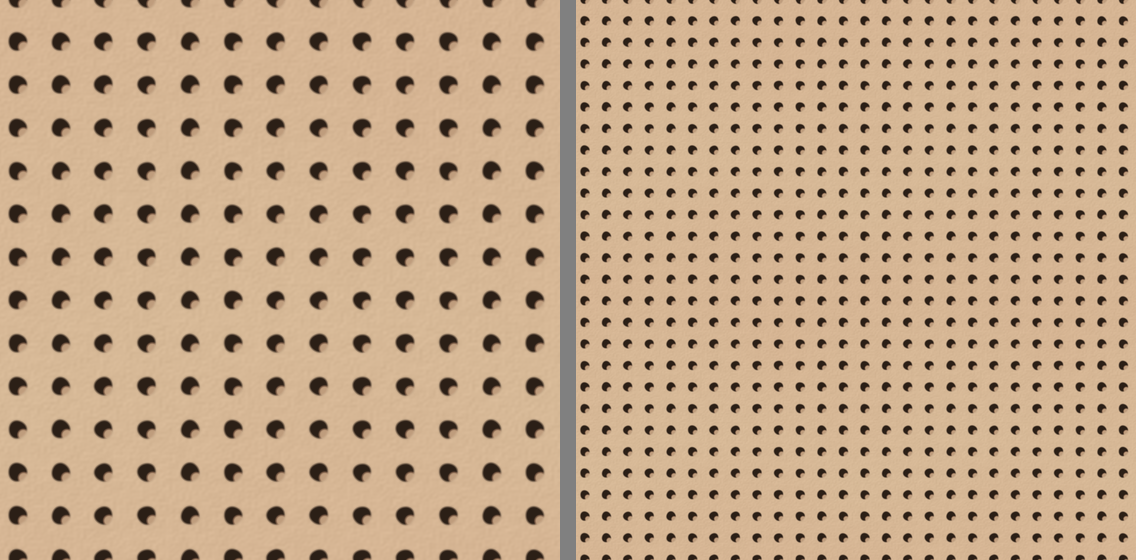
Left: one tile. Right: repeated 2 by 2.
Give the GLSL for this pattern, as a WebGL 1 fragment shader.

```glsl
precision highp float;
// Tan pegboard: a 13 by 13 grid of round drilled holes in a finely grained sheet.
// Each hole is a soft disc, dark at the upper left, with its lower right wall lit.
// All noise lattices wrap at the canvas edge, so the sheet tiles.

uniform vec2 u_resolution;

const float HOLES = 13.0;
const vec2 GRID_OFFSET = vec2(0.406, 0.035);
const float HOLE_RADIUS = 0.208;

const vec3 BOARD_WARM = vec3(0.838, 0.706, 0.575);
const vec3 BOARD_PALE = vec3(0.842, 0.727, 0.592);
const vec3 HOLE_DARK = vec3(0.17, 0.12, 0.085);
const vec3 WALL_SHADE = vec3(0.45, 0.33, 0.25);
const vec3 WALL_LIT = vec3(0.75, 0.615, 0.49);

float hash(vec2 p) {
  vec3 q = fract(p.xyx * vec3(0.1031, 0.1030, 0.0973));
  q += dot(q, q.yzx + 33.33);
  return fract((q.x + q.y) * q.z);
}

// Value noise over the unit square, repeating after a whole number of cells
float wrapNoise(vec2 uv, vec2 cells, float seed) {
  vec2 p = uv * cells;
  vec2 i = floor(p);
  vec2 f = fract(p);
  f = f * f * (3.0 - 2.0 * f);
  vec2 a = mod(i, cells) + seed;
  vec2 b = mod(i + 1.0, cells) + seed;
  return mix(mix(hash(a), hash(vec2(b.x, a.y)), f.x),
             mix(hash(vec2(a.x, b.y)), hash(b), f.x), f.y);
}

// Fine relief, lit from the upper left, plus faint mottling
float grain(vec2 uv) {
  vec2 cells = vec2(170.0, 190.0);
  vec2 lightStep = vec2(-0.6, 0.6) / cells;
  float relief = wrapNoise(uv, cells, 7.0) - wrapNoise(uv + lightStep, cells, 7.0);
  float mottle = wrapNoise(uv, vec2(52.0, 70.0), 31.0) - 0.5;
  return 0.022 * relief + 0.012 * mottle;
}

vec3 boardColor(vec2 uv) {
  float tone = 0.5 - 0.3 * cos(6.2831853 * (uv.y - 0.9));
  tone += 0.5 * (wrapNoise(uv, vec2(4.0), 53.0) - 0.5);
  return mix(BOARD_WARM, BOARD_PALE, clamp(tone, 0.0, 1.0)) + grain(uv);
}

// Hole interior: a soft patch of lit wall at the lower right
vec3 holeColor(vec2 p, float wear) {
  vec2 patchCenter = vec2(0.135, -0.125) + 0.012 * vec2(wear, -wear);
  float d = length(p - patchCenter);
  float lit = 1.0 - smoothstep(0.075, 0.175, d);
  vec3 color = mix(HOLE_DARK, WALL_SHADE, smoothstep(0.0, 0.5, lit));
  return mix(color, WALL_LIT, smoothstep(0.35, 1.0, lit));
}

void main() {
  vec2 uv = gl_FragCoord.xy / u_resolution;
  float pixel = HOLES / min(u_resolution.x, u_resolution.y);

  // Cells centred on the holes, with indices that wrap
  vec2 grid = uv * HOLES - GRID_OFFSET;
  vec2 nearest = floor(grid + 0.5);
  vec2 id = mod(nearest, HOLES);
  vec2 p = grid - nearest;

  // Small differences in position, size and rim between holes
  float columnWear = hash(vec2(id.x, 91.0)) - 0.5;
  float holeWear = hash(id + 17.0) - 0.5;
  p -= 0.012 * vec2(columnWear, holeWear);
  float rimWobble = 0.007 * sin(3.0 * atan(p.y, p.x + 0.0001) + 6.0 * columnWear);
  float rim = length(p) - HOLE_RADIUS - 0.008 * holeWear - rimWobble;

  vec3 color = boardColor(uv);

  // Faint shading around the rim, then the hole itself
  float halo = 1.0 - smoothstep(0.0, 0.07, rim);
  color *= 1.0 - 0.05 * halo;
  float edge = max(0.036, pixel);
  float hole = 1.0 - smoothstep(-edge, edge, rim);
  color = mix(color, holeColor(p, columnWear + holeWear), hole);

  gl_FragColor = vec4(color, 1.0);
}
```
